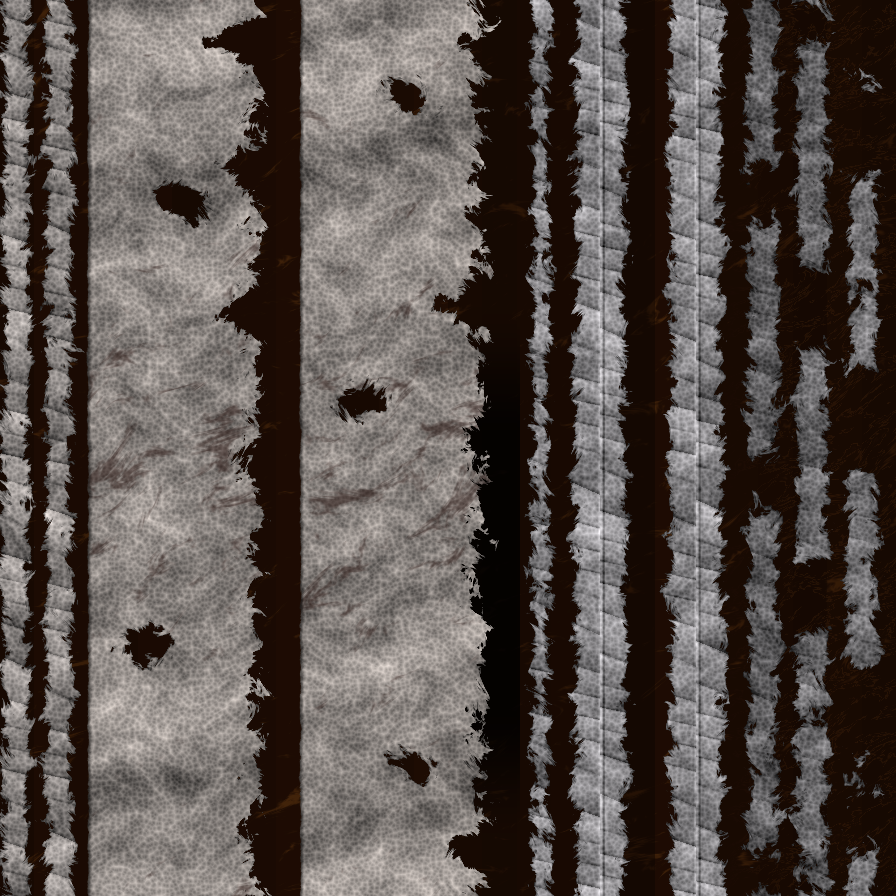
This texture is drawn by a WebGL 2 fragment shader. Its source:

```glsl
#version 300 es
precision highp float;
// Torn, stained grey cloth strips hanging in front of dark rusty brown.

#define BACKING vec3(0.10, 0.04, 0.01)
#define AMBER vec3(0.27, 0.145, 0.04)
#define STAIN vec3(0.25, 0.19, 0.175)
#define CLOTH_TINT vec3(1.03, 0.985, 0.955)
#define CLOTH_TONE 0.57
#define FRAY 0.040
#define FOLD_DEPTH 0.075
#define GRAIN 0.24
#define RUFFLES 31.0
#define TEARS 7.0

uniform vec2 u_resolution;
out vec4 fragColor;

// left edge, right edge, brightness offset, wholeness (low values break up)
const vec4 STRIPS[10] = vec4[10](
  vec4(0.002, 0.035, 0.02, 9.0), vec4(0.049, 0.082, 0.00, 9.0),
  vec4(0.098, 0.290, 0.00, 9.0), vec4(0.335, 0.540, 0.00, 9.0),
  vec4(0.592, 0.614, 0.00, 9.0), vec4(0.640, 0.700, 0.02, 9.0),
  vec4(0.746, 0.808, 0.02, 9.0), vec4(0.833, 0.870, -0.16, 1.1),
  vec4(0.888, 0.926, -0.12, 0.7), vec4(0.945, 0.981, -0.07, 0.2));

vec2 hash2(vec2 p) {
  vec3 q = fract(p.xyx * vec3(0.1031, 0.1030, 0.0973));
  q += dot(q, q.yzx + 33.33);
  return fract((q.xx + q.yz) * q.zy);
}

// Cellular noise: distance to the nearest scattered point
float cells(vec2 p) {
  vec2 base = floor(p), f = p - base;
  float nearest = 4.0;
  for (int y = -1; y <= 1; y++)
    for (int x = -1; x <= 1; x++) {
      vec2 o = vec2(x, y);
      vec2 r = o + hash2(base + o + 71.0) - f;
      nearest = min(nearest, dot(r, r));
    }
  return sqrt(nearest);
}

// Layered, warped cellular noise, centred on zero
float clouds(vec2 p) {
  float sum = 0.0, weight = 0.38;
  for (int i = 0; i < 4; i++) {
    p += 0.25 * sin(p.yx * 2.3 + float(i));
    sum += weight * (cells(p) - 0.48);
    p = mat2(1.6, 1.2, -1.2, 1.6) * p + 17.0;
    weight *= 0.68;
  }
  return sum;
}

// Depth of the notches along a wide panel's right edge
float tearDepth(float y, float id) {
  float row = floor(y * TEARS);
  vec2 h = hash2(vec2(row, id + 5.0));
  float off = abs(y * TEARS - row - 0.3 - 0.4 * h.x);
  return 0.055 * h.y * h.y * smoothstep(0.24, 0.0, off);
}

float stripDistance(vec2 p, vec4 s, float id, float rough) {
  bool wide = s.y - s.x > 0.1;
  float left = p.x - s.x + rough * FRAY * (wide ? 0.15 : 1.0);
  float right = s.y - p.x + rough * FRAY * (wide ? 1.9 : 1.0);
  if (wide) right -= tearDepth(p.y, id);
  float wave = sin(p.y * 17.0 + id * 2.3) + 0.7 * sin(p.y * 41.0 + id * 5.1);
  float breaks = (wave + s.w) * 0.02 + rough * FRAY;
  return min(min(left, right), breaks);
}

// Ragged holes, two in the first wide panel and three in the second
float holeDistance(vec2 p, float rough) {
  float d = 1.0;
  for (int i = 0; i < 5; i++) {
    vec4 s = STRIPS[i < 2 ? 2 : 3];
    vec2 h = hash2(vec2(i, 13.0));
    float slot = i < 2 ? float(i) / 2.0 : float(i - 2) / 3.0;
    vec2 q = p - vec2(mix(s.x, s.y, 0.25 + 0.5 * h.x), slot + 0.08 + 0.2 * h.y);
    q.y += q.x * (h.x - 0.3);
    d = min(d, length(q * vec2(0.8, 1.1)) - 0.011 - 0.007 * h.y + rough * 0.05);
  }
  return d;
}

vec3 backing(vec2 p) {
  float band = hash2(vec2(floor(p.x * 26.0), 3.0)).x;
  float smear = clouds(vec2(p.x * 15.0 + p.y * 6.0, p.y * 38.0 - p.x * 18.0));
  float vein = smoothstep(0.035, 0.0, abs(smear)) * smoothstep(0.8, 0.9, p.x);
  float rust = smoothstep(0.08, 0.27, smear) * (0.35 + 0.6 * band);
  vec3 color = mix(BACKING * (0.8 + 0.35 * band), AMBER, max(rust, vein * 0.35));
  float soot = step(0.5, p.x) * step(p.x, 0.58) * smoothstep(0.3, 0.15, abs(p.y - 0.36));
  return color * (1.0 - 0.8 * soot);
}

vec3 cloth(vec2 p, vec4 s, float id) {
  float width = s.y - s.x;
  float tone = CLOTH_TONE + s.z + 0.55 * clouds(p * vec2(16.0, 20.0));
  tone += GRAIN * (cells(p * 210.0) - 0.48) + 0.012 * sin(p.x * 800.0);
  if (width > 0.1) {
    // Slanted soft folds, with stains gathered around the middle
    float u = p.y - 0.4 * p.x + 0.012 * sin(p.x * 23.0 + id);
    float fold = sin(u * 27.0 + id * 2.0) + 0.6 * sin(u * 49.0 + id) + 0.35 * sin(u * 91.0);
    tone += FOLD_DEPTH * fold * mix(0.25, 1.0, smoothstep(0.08, 0.33, abs(p.y - 0.5)));
    float dirt = clouds(vec2(p.x + p.y * 0.5, p.y - p.x * 0.6) * vec2(13.0, 24.0) + id);
    float gather = exp(-pow((p.y - 0.49) / 0.19, 2.0));
    float stain = smoothstep(0.0, 0.22, dirt + 0.17 * gather - 0.12);
    return mix(tone * CLOTH_TINT, STAIN + 0.3 * (tone - 0.5), 0.75 * stain);
  }
  // Gathered ruffles, split by a stitched seam on the broader strips
  float seam = p.x - 0.5 * (s.x + s.y);
  bool seamed = width > 0.05;
  float side = seamed ? step(0.0, seam) : 0.0;
  float v = p.y * RUFFLES + 0.3 * sin(p.y * 37.0 + id) + seam * 9.0 + side * 0.4;
  float f = fract(v);
  float lift = hash2(vec2(floor(v), id + side * 20.0)).x - 0.5;
  float crease = smoothstep(0.0, 0.13, f) * smoothstep(1.0, 0.93, f);
  tone += (s.w < 5.0 ? 0.4 : 1.0) * (0.15 * (f - 0.5) + 0.14 * lift - 0.13 * (1.0 - crease));
  if (seamed) {
    tone += 0.12 * smoothstep(0.003, 0.001, abs(seam));
    tone -= 0.2 * smoothstep(0.002, 0.0, abs(seam - 0.004));
  }
  return tone * mix(CLOTH_TINT, vec3(0.97, 0.98, 1.03), id > 3.5 ? 0.6 : 0.15);
}

void main() {
  vec2 p = gl_FragCoord.xy / u_resolution;
  float soft = 0.8 / u_resolution.y;
  float rough = clouds(p * 36.0);

  // Find the strip that covers this point
  float d = -1.0, id = 0.0;
  vec4 strip = STRIPS[0];
  for (int i = 0; i < 10; i++) {
    float e = stripDistance(p, STRIPS[i], float(i), rough);
    if (e > d) { d = e; id = float(i); strip = STRIPS[i]; }
  }
  d = min(d, holeDistance(p, rough));

  // Darkened, frayed rims over the backing
  vec3 color = cloth(p, strip, id) * mix(0.5, 1.0, smoothstep(0.0, 0.005, d));
  color = mix(backing(p), color, smoothstep(-soft, soft, d));
  fragColor = vec4(clamp(color, 0.0, 1.0), 1.0);
}
```
